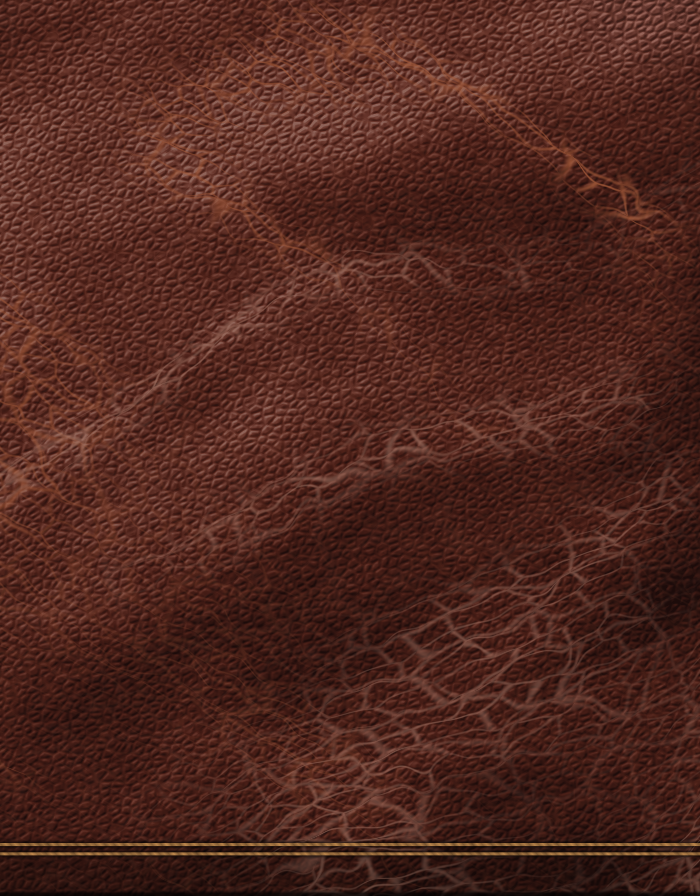
Reproduce this texture procedurally as a WebGL 2 fragment shader.

```glsl
#version 300 es
precision highp float;
// Worn oxblood leather: embossed cellular grain over soft mottled folds,
// with bundles of fine pale and rust creases running in two directions,
// finished by a double row of gold thread along the lower hem.

#define GRAIN_FREQ 125.0
#define GRAIN_DEPTH 0.36
#define GRAIN_ANGLE 0.50
#define BASE_TONE 0.43
#define MOTTLE 0.95
#define CREASE_FREQ 25.0
#define CREASE_WIDTH 0.10
#define RUST_ANGLE -0.62
#define PALE_ANGLE 0.45
#define STITCH_Y 0.0522
#define STITCH_GAP 0.0052
#define THREAD_RADIUS 0.0017

uniform vec2 u_resolution;
out vec4 fragColor;

vec2 hash2(vec2 p) {
    vec3 h = fract(vec3(p.xyx) * vec3(0.1031, 0.1030, 0.0973));
    h += dot(h, h.yzx + 33.33);
    return fract((h.xx + h.yz) * h.zy);
}

float noise(vec2 p) {
    vec2 c = floor(p), f = p - c;
    f = f * f * (3.0 - 2.0 * f);
    return mix(mix(hash2(c).x, hash2(c + vec2(1, 0)).x, f.x),
               mix(hash2(c + vec2(0, 1)).x, hash2(c + vec2(1, 1)).x, f.x), f.y);
}

float fbm(vec2 p) {
    float sum = 0.0, amp = 0.5;
    for (int i = 0; i < 5; i++) {
        sum += amp * noise(p);
        p = mat2(1.6, 1.2, -1.2, 1.6) * p + 7.3;
        amp *= 0.5;
    }
    return sum;
}

// Coordinates along and across a direction.
vec2 turn(vec2 p, float angle) {
    vec2 d = vec2(cos(angle), sin(angle));
    return vec2(dot(p, d), dot(p, vec2(-d.y, d.x)));
}

// Zero on the borders of irregular cells, rising toward their centres.
float cellEdge(vec2 p) {
    vec2 c = floor(p), f = p - c;
    float nearest = 8.0, second = 8.0;
    for (int y = -1; y <= 1; y++)
    for (int x = -1; x <= 1; x++) {
        vec2 o = vec2(x, y);
        vec2 d = o + 0.1 + 0.8 * hash2(c + o) - f;
        float r = dot(d, d);
        second = min(second, max(nearest, r));
        nearest = min(nearest, r);
    }
    return sqrt(second) - sqrt(nearest);
}

float grainHeight(vec2 p) {
    vec2 q = turn(p, GRAIN_ANGLE) * vec2(0.65, 1.0) * GRAIN_FREQ;
    return smoothstep(0.0, 0.6, cellEdge(q));
}

// Long bands that gather the creases into bundles.
float bundle(vec2 p, float angle, float seed) {
    vec2 q = turn(p, angle);
    float ridge = 1.0 - abs(2.0 * noise(q * vec2(1.7, 6.0) + seed) - 1.0);
    return smoothstep(0.6, 1.0, ridge) * smoothstep(0.2, 0.65, noise(p * 3.5 + seed));
}

// Stretched crack network at two scales.
float creases(vec2 p, float angle, float seed) {
    float sum = 0.0, freq = CREASE_FREQ;
    for (int i = 0; i < 2; i++) {
        vec2 q = turn(p, angle) * vec2(0.38, 1.0) * freq + seed;
        float line = 1.0 - smoothstep(0.0, CREASE_WIDTH + 1.2 * freq / u_resolution.y, cellEdge(q));
        sum = max(sum, line * (0.45 + 0.55 * noise(q * 1.3)));
        freq *= 1.9;
    }
    return sum;
}

vec3 leatherRamp(float t) {
    vec3 c = mix(vec3(0.11, 0.045, 0.04), vec3(0.22, 0.09, 0.07), clamp(t / 0.3, 0.0, 1.0));
    c = mix(c, vec3(0.29, 0.12, 0.09), clamp((t - 0.3) / 0.2, 0.0, 1.0));
    c = mix(c, vec3(0.42, 0.22, 0.18), clamp((t - 0.5) / 0.3, 0.0, 1.0));
    return mix(c, vec3(0.56, 0.39, 0.35), clamp((t - 0.8) / 0.3, 0.0, 1.0));
}

void main() {
    vec2 uv = gl_FragCoord.xy / u_resolution, p = gl_FragCoord.xy / u_resolution.y;
    float px = 1.0 / u_resolution.y;

    // Wandering and jagged distortion of the creases
    vec2 bend = vec2(noise(p * 3.0), noise(p * 3.0 + 31.0)) - 0.5;
    vec2 jag = vec2(noise(p * 38.0), noise(p * 38.0 + 17.0)) - 0.5;
    vec2 w = p + 0.13 * bend + 0.012 * jag;
    float rustBand = bundle(w, RUST_ANGLE, 4.0) * (0.75 + 0.4 * uv.x * uv.y);
    float paleBand = bundle(w, PALE_ANGLE, 19.0);

    // Mottled folds, brighter toward the upper left
    float folds = fbm(turn(p + 0.08 * bend, PALE_ANGLE) * vec2(2.6, 6.5) + 3.0);
    float tone = BASE_TONE + MOTTLE * (folds - 0.48);
    tone += 0.26 * (uv.y - 0.5) - 0.16 * (uv.x - 0.5) + 0.10 * (rustBand + paleBand);

    // Grain relief and fine speckle
    float relief = grainHeight(p) - grainHeight(p + vec2(-0.0014, 0.0024));
    tone += GRAIN_DEPTH * relief * (0.5 + 0.7 * clamp(tone, 0.0, 1.0));
    tone += 0.20 * (noise(p * 240.0) - 0.5);
    vec3 color = leatherRamp(tone);

    // Dull sheen
    float sheen = smoothstep(0.45, 0.9, noise(p * 2.6 + 7.0) + 0.4 * (uv.y - 0.5) - 0.5 * (uv.x - 0.4));
    float luma = dot(color, vec3(0.3, 0.59, 0.11));
    color = mix(color, luma * vec3(1.5, 0.9, 0.8), 0.75 * sheen);

    // Creases
    float rust = creases(w, RUST_ANGLE, 2.0) * (0.08 + 0.75 * rustBand);
    float pale = creases(w + 0.3, PALE_ANGLE, 9.0) * (0.06 + 0.70 * paleBand);
    color = mix(color, vec3(0.64, 0.35, 0.22), clamp(rust, 0.0, 0.8));
    color = mix(color, vec3(0.61, 0.43, 0.37), clamp(pale, 0.0, 0.8));

    // Hem groove, twisted thread and dark lower edge
    float row = abs(abs(p.y - STITCH_Y) - STITCH_GAP);
    color *= 1.0 - 0.6 * (1.0 - smoothstep(0.001, 0.006, row));
    color *= mix(0.78, 1.0, smoothstep(STITCH_Y - 0.01, STITCH_Y + 0.02, p.y));
    float twist = abs(2.0 * fract((p.x + 0.8 * p.y) * 95.0) - 1.0);
    float thread = 1.0 - smoothstep(THREAD_RADIUS - 0.6 * px, THREAD_RADIUS + 0.6 * px, row);
    vec3 gold = vec3(0.70, 0.50, 0.28) * (0.65 + 0.30 * twist + 0.25 * noise(p * 150.0));
    color = mix(color, gold, 0.9 * thread);
    color *= mix(0.3, 1.0, smoothstep(0.002, 0.007, p.y));

    fragColor = vec4(clamp(color, 0.0, 1.0), 1.0);
}
```
